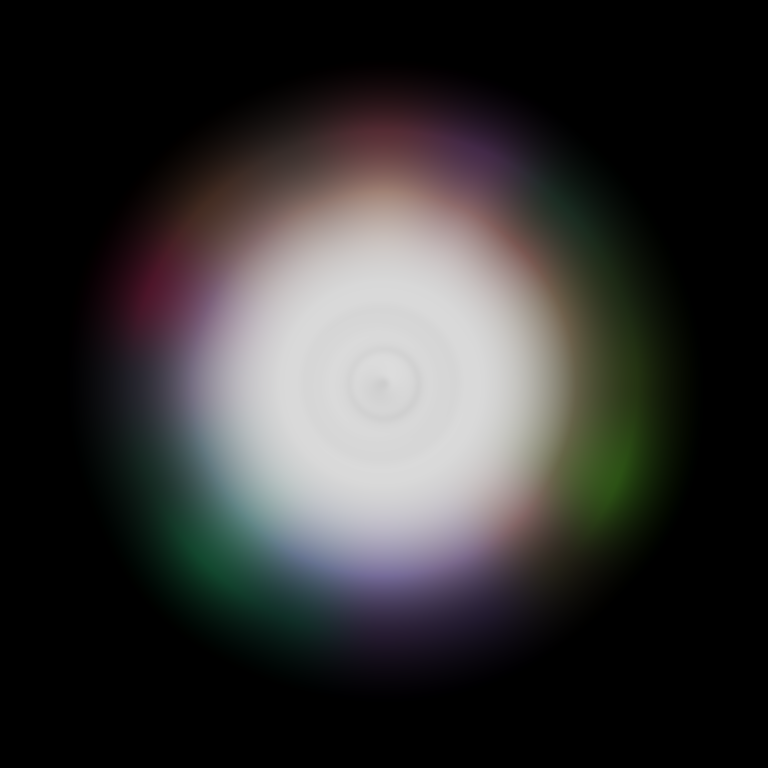
Write a WebGL 2 fragment shader that draws this background.

```glsl
#version 300 es
precision highp float;
// A pale disc of light on black, melting into a halo of soft colours.
// Two colour wheels are blended by angle, then eased outward by radius;
// faint noise rings ripple across the bright core.

uniform vec2 u_resolution;
out vec4 outColor;

const float TAU = 6.2831853;
const int HUES = 16;

// Radii in units of the canvas
const float CORE_RADIUS = 0.13;
const float INNER_RADIUS = 0.25;
const float OUTER_RADIUS = 0.33;
const float FADE_RADIUS = 0.45;

const vec3 CORE_COLOR = vec3(0.85);
const float RING_DENSITY = 62.0;
const float RING_STRENGTH = 0.028;
const float SWIRL_STRENGTH = 0.035;

// Wheels run counterclockwise from the right
const vec3 INNER_WHEEL[HUES] = vec3[HUES](
  vec3(.40, .38, .29), vec3(.44, .38, .30), vec3(.48, .34, .32), vec3(.56, .42, .42),
  vec3(.63, .51, .46), vec3(.55, .45, .42), vec3(.52, .42, .43), vec3(.48, .37, .48),
  vec3(.46, .43, .51), vec3(.38, .47, .50), vec3(.38, .53, .53), vec3(.40, .45, .57),
  vec3(.46, .42, .60), vec3(.48, .41, .55), vec3(.52, .40, .40), vec3(.40, .40, .28));
const vec3 OUTER_WHEEL[HUES] = vec3[HUES](
  vec3(.14, .20, .07), vec3(.11, .16, .08), vec3(.10, .17, .13), vec3(.26, .16, .28),
  vec3(.33, .17, .20), vec3(.21, .17, .16), vec3(.26, .17, .13), vec3(.30, .08, .16),
  vec3(.13, .13, .16), vec3(.08, .16, .13), vec3(.07, .28, .18), vec3(.06, .18, .15),
  vec3(.14, .10, .18), vec3(.13, .10, .18), vec3(.14, .13, .09), vec3(.17, .32, .08));

float hash(float n) {
  return fract(sin(n * 127.1) * 43758.5);
}

float noise(float x) {
  float cell = floor(x);
  return mix(hash(cell), hash(cell + 1.0), smoothstep(0.0, 1.0, x - cell));
}

// Position of x between two bounds, clamped to 0..1
float between(float low, float high, float x) {
  return clamp((x - low) / (high - low), 0.0, 1.0);
}

// Smooth colour of a wheel at a given turn (0..1)
vec3 wheelColor(vec3 wheel[HUES], float turn) {
  float place = turn * float(HUES);
  int index = int(floor(place)) % HUES;
  return mix(wheel[index], wheel[(index + 1) % HUES], smoothstep(0.0, 1.0, fract(place)));
}

// Faint concentric rings with a small swirl at the middle
float ripples(float radius, float angle) {
  float rings = (noise(radius * RING_DENSITY + 0.25 * cos(angle)) - 0.5) * RING_STRENGTH;
  float swirl = cos(angle - 0.3 - radius * 40.0) * exp(-radius * 32.0);
  swirl *= smoothstep(0.0, 0.015, radius);
  float dent = exp(-pow(radius / 0.008, 2.0)) + 0.6 * exp(-pow((radius - 0.045) / 0.006, 2.0));
  return rings + SWIRL_STRENGTH * (swirl - dent);
}

void main() {
  vec2 p = (gl_FragCoord.xy - 0.5 * u_resolution) / min(u_resolution.x, u_resolution.y);
  float radius = length(p);
  float angle = atan(p.y, p.x + 1e-6);
  float turn = fract(angle / TAU + 1.0);

  // Core to inner halo to outer halo
  float toInner = pow(between(CORE_RADIUS, INNER_RADIUS, radius), 1.7);
  float toOuter = between(INNER_RADIUS, OUTER_RADIUS, radius);
  toOuter *= 1.5 - 0.5 * toOuter;
  vec3 color = mix(CORE_COLOR, wheelColor(INNER_WHEEL, turn), toInner);
  color = mix(color, wheelColor(OUTER_WHEEL, turn), toOuter);

  // Fade to black, tinting the last of the light
  float fade = between(OUTER_RADIUS, FADE_RADIUS, radius);
  color = color * (1.0 - fade) * (1.0 - fade) - 0.02 * fade;

  // Rings only on the core
  color += ripples(radius, angle) * (1.0 - smoothstep(0.10, 0.22, radius));
  outColor = vec4(clamp(color, 0.0, 1.0), 1.0);
}
```
